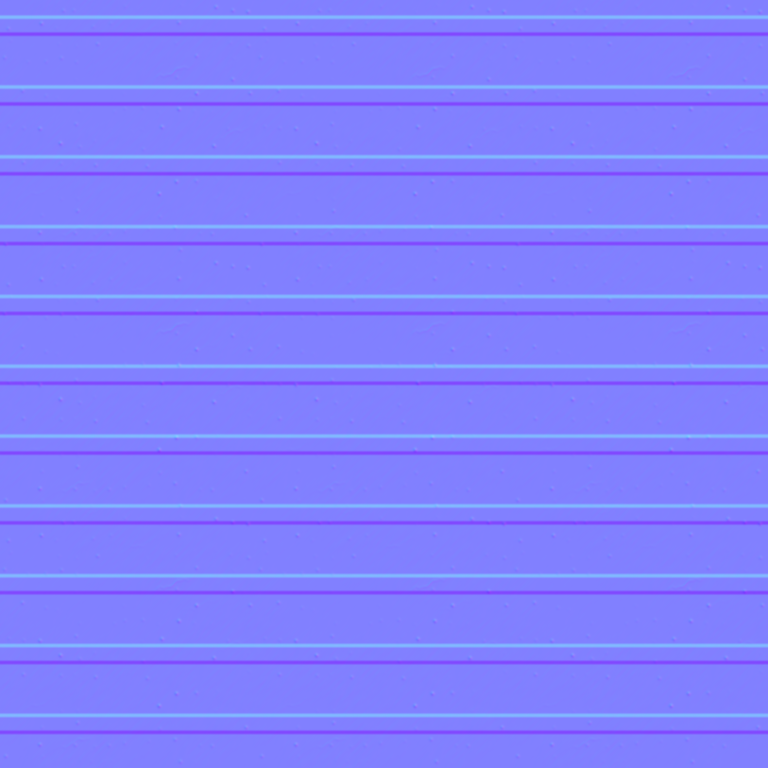
A WebGL 2 fragment shader for this texture map:

```glsl
#version 300 es
precision highp float;
// Normal map of painted horizontal boards: ruled groove edges over faintly worn paint.

uniform vec2 u_resolution;
out vec4 fragColor;

// Boards
const float BOARDS = 11.0;            // repeats down the canvas
const float UPPER_EDGE = 0.754;       // edge heights within one board
const float LOWER_EDGE = 0.511;
const float EDGE_CORE = 0.004;        // edge half widths, in boards
const float EDGE_FADE = 0.046;
const float EDGE_TILT = 0.22;
const vec3 FLAT_COLOR = vec3(0.506, 0.502, 1.0);

// Wear
const float WEAR_TILES = 3.0;         // wear repeats across and down
const float WEAR_STEP = 0.004;        // slope sampling distance
const float WEAR_TILT = 0.05;
const float SPECK_CELLS = 15.0;
const float SPECK_RADIUS = 0.10;
const float SPECK_HEIGHT = 1.8;
const int CREASES = 7;
const vec2 CREASE_START = vec2(0.68, 0.72);
const vec2 CREASE_STRIDE = vec2(0.618, 0.382);
const float CREASE_SLOPE = 0.36;
const float CREASE_LENGTH = 0.055;
const float CREASE_WIDTH = 0.006;

float hash(vec2 cell) {
    vec3 q = fract(vec3(cell.xyx) * 0.1031);
    q += dot(q, q.yzx + 33.33);
    return fract((q.x + q.y) * q.z);
}

// Value noise that wraps after a whole number of cells
float wrappedNoise(vec2 p, vec2 period) {
    vec2 cell = floor(p);
    vec2 f = fract(p);
    f = f * f * (3.0 - 2.0 * f);
    vec2 a = mod(cell, period);
    vec2 b = mod(cell + 1.0, period);
    return mix(mix(hash(a), hash(vec2(b.x, a.y)), f.x),
               mix(hash(vec2(a.x, b.y)), hash(b), f.x), f.y);
}

// Small round specks, one per cell, most of them barely raised
float specks(vec2 p) {
    vec2 cell = mod(floor(p * SPECK_CELLS), SPECK_CELLS);
    vec2 center = 0.25 + 0.5 * vec2(hash(cell + 17.0), hash(cell + 59.0));
    float d = length(fract(p * SPECK_CELLS) - center) / SPECK_RADIUS;
    return SPECK_HEIGHT * pow(hash(cell + 101.0), 6.0) * exp(-d * d);
}

// Short slanted wrinkles, each fainter than the last
float creases(vec2 p) {
    float h = 0.0;
    for (int i = 0; i < CREASES; i++) {
        float k = float(i);
        vec2 d = fract(p - CREASE_START - k * CREASE_STRIDE + 0.5) - 0.5;
        float wave = 0.006 * sin(d.x * 75.0 + k) + 0.002 * sin(d.x * 190.0);
        float across = (d.y - CREASE_SLOPE * d.x - wave) / CREASE_WIDTH;
        float along = d.x / CREASE_LENGTH;
        h += exp(-across * across - along * along) / (1.0 + 0.7 * k);
    }
    return h;
}

// Paint relief over one wear tile, sheared by whole cells so it wraps
float wearHeight(vec2 p) {
    vec2 sheared = vec2(p.x, p.y - p.x);
    float patches = smoothstep(0.3, 0.8, wrappedNoise(p * 5.0, vec2(5.0)));
    float coarse = wrappedNoise(sheared * vec2(16.0, 28.0), vec2(16.0, 28.0));
    float fine = wrappedNoise(sheared * vec2(40.0, 64.0), vec2(40.0, 64.0));
    float grain = (0.35 + 0.65 * patches) * (0.35 * coarse + 0.28 * fine);
    return grain + specks(p) + 0.65 * creases(p);
}

vec2 wearSlope(vec2 p) {
    vec2 e = vec2(WEAR_STEP, 0.0);
    return vec2(wearHeight(p - e.xy) - wearHeight(p + e.xy),
                wearHeight(p - e.yx) - wearHeight(p + e.yx));
}

float edgeLine(float v, float edge) {
    return 1.0 - smoothstep(EDGE_CORE, EDGE_FADE, abs(v - edge));
}

void main() {
    vec2 uv = gl_FragCoord.xy / u_resolution;
    float v = fract(uv.y * BOARDS);

    // Opposite tilts on the two groove edges
    float tilt = EDGE_TILT * (edgeLine(v, UPPER_EDGE) - edgeLine(v, LOWER_EDGE));

    // Worn paint bends the surface slightly everywhere
    vec2 wear = WEAR_TILT * wearSlope(fract(uv * WEAR_TILES));

    vec3 color = FLAT_COLOR + vec3(wear.x, tilt + wear.y, -dot(wear, wear));
    fragColor = vec4(clamp(color, 0.0, 1.0), 1.0);
}
```
